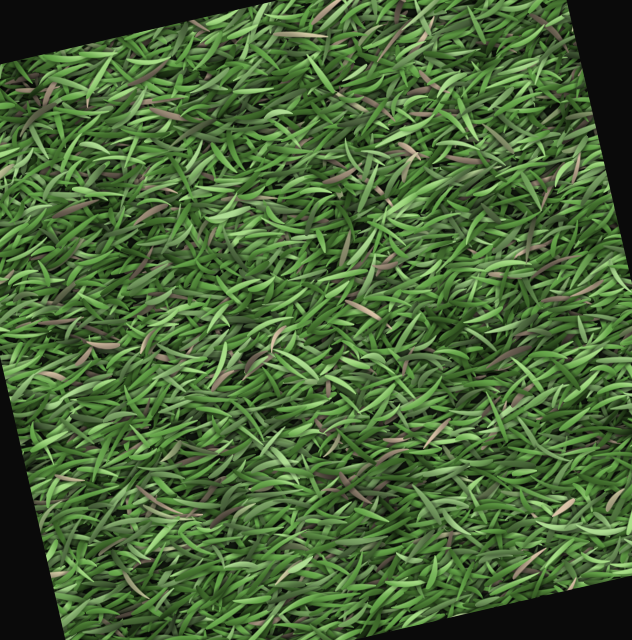
This texture is drawn by a WebGL 2 fragment shader. Its source:

```glsl
#version 300 es
precision highp float;
// Dense turf on a tilted sheet with near-black corners. Stacked jittered grids
// each scatter tapered, bent blades; upper layers are lighter and shade those
// below, while gradient noise varies the lean and the brightness of patches.
uniform vec2 u_resolution;
out vec4 fragColor;

vec4 hash4(vec3 p) {
    vec4 q = fract(p.xyzx * vec4(0.1031, 0.1030, 0.0973, 0.1099));
    q += dot(q, q.wzxy + 33.33);
    return fract((q.xxyz + q.yzzw) * q.zywx);
}

float cornerSlope(vec2 corner, vec2 offset) {
    return dot(hash4(vec3(corner, 71.0)).xy * 2.0 - 1.0, offset);
}

float gradientNoise(vec2 p) {
    vec2 i = floor(p), f = fract(p);
    vec2 u = f * f * f * (f * (f * 6.0 - 15.0) + 10.0);
    vec2 e = vec2(1.0, 0.0);
    return mix(mix(cornerSlope(i, f), cornerSlope(i + e, f - e), u.x),
               mix(cornerSlope(i + e.yx, f - e.yx), cornerSlope(i + 1.0, f - 1.0), u.x), u.y);
}

// Shade 0..1 runs from deep green to pale, sunlit green; tint picks the variety.
vec3 bladeColour(float shade, float tint) {
    vec3 c = mix(vec3(0.09, 0.16, 0.06), vec3(0.25, 0.42, 0.17), smoothstep(0.0, 0.42, shade));
    c = mix(c, vec3(0.40, 0.65, 0.29), smoothstep(0.38, 0.72, shade));
    c = mix(c, vec3(0.66, 0.87, 0.53), smoothstep(0.68, 1.05, shade));
    float light = dot(c, vec3(0.3, 0.6, 0.1));
    c = mix(c, light * vec3(0.90, 1.12, 0.77), 0.75 * smoothstep(0.55, 0.8, tint));
    return mix(c, light * vec3(1.12, 1.0, 0.86), smoothstep(0.91, 0.96, tint));
}

vec3 turf(vec2 p) {
    const float cell = 0.05;
    float lean = 0.48 + 0.55 * gradientNoise(p * 4.0 + 7.3);
    float patchLight = 0.32 * gradientNoise(p * 7.0 + 31.7) + 0.22 * gradientNoise(p * 17.0 + 3.1);
    vec3 colour = vec3(0.07, 0.10, 0.06) * (1.0 + patchLight);

    for (int layer = 0; layer < 18; layer++) {
        float height = float(layer) / 17.0;
        vec2 g = p / cell + 40.0 + hash4(vec3(float(layer), 5.0, 9.0)).xy * 13.0;
        vec2 home = floor(g);
        for (int k = 0; k < 9; k++) {
            vec2 id = home + vec2(k % 3 - 1, k / 3 - 1);
            vec4 place = hash4(vec3(id, float(layer) * 3.0 + 1.0));
            vec2 q = (g - id - place.xy) * cell;
            if (dot(q, q) > cell * cell) continue;
            vec4 look = hash4(vec3(id + 57.0, float(layer) * 3.0 + 2.0));

            // Most blades follow the lean; some cross it, some point back.
            float angle = lean + (place.z + place.w - 1.0) * 0.95;
            angle += fract(look.x * 17.0) < 0.17 ? -1.1 : 0.0;
            angle += fract(look.y * 23.0) < 0.35 ? 3.14159 : 0.0;
            float c = cos(angle), s = sin(angle);
            q = vec2(c * q.x + s * q.y, c * q.y - s * q.x);

            // Tapered body along a slight parabola.
            float halfLength = mix(0.020, 0.046, look.x);
            float t = q.x / halfLength;
            float body = max(1.0 - t * t, 0.0);
            q.y += (look.y - 0.5) * 0.016 * t * t;
            float halfWidth = mix(0.0034, 0.0058, fract(look.x * 7.0 + look.z)) * sqrt(body) * (0.85 - 0.32 * t);
            float d = abs(q.y) - halfWidth;

            // Soft shadow on what lies beneath, then the blade itself.
            colour *= 1.0 - 0.36 * body * (1.0 - smoothstep(0.0, 0.007, d));
            float shade = 0.32 + 0.36 * height + 0.62 * (look.z - 0.5) + 0.16 * t + patchLight;
            shade += 0.13 * clamp(q.y * c / (halfWidth + 0.001), -1.0, 1.0);
            float cover = (1.0 - smoothstep(-0.0015, 0.0015, d)) * smoothstep(0.0, 0.12, body);
            colour = mix(colour, bladeColour(shade, look.w), cover);
        }
    }
    return colour;
}

void main() {
    vec2 p = (gl_FragCoord.xy - 0.5 * u_resolution) / u_resolution.y;

    // Sheet the size of the canvas, turned about its centre.
    vec2 sheet = mat2(0.974, -0.225, 0.225, 0.974) * p;
    vec2 beyond = abs(sheet) - 0.5 * u_resolution / u_resolution.y;
    float inside = 1.0 - smoothstep(-0.001, 0.001, max(beyond.x, beyond.y));

    vec3 colour = vec3(0.04);
    if (inside > 0.0) colour = mix(colour, turf(p), inside);
    fragColor = vec4(colour, 1.0);
}
```
